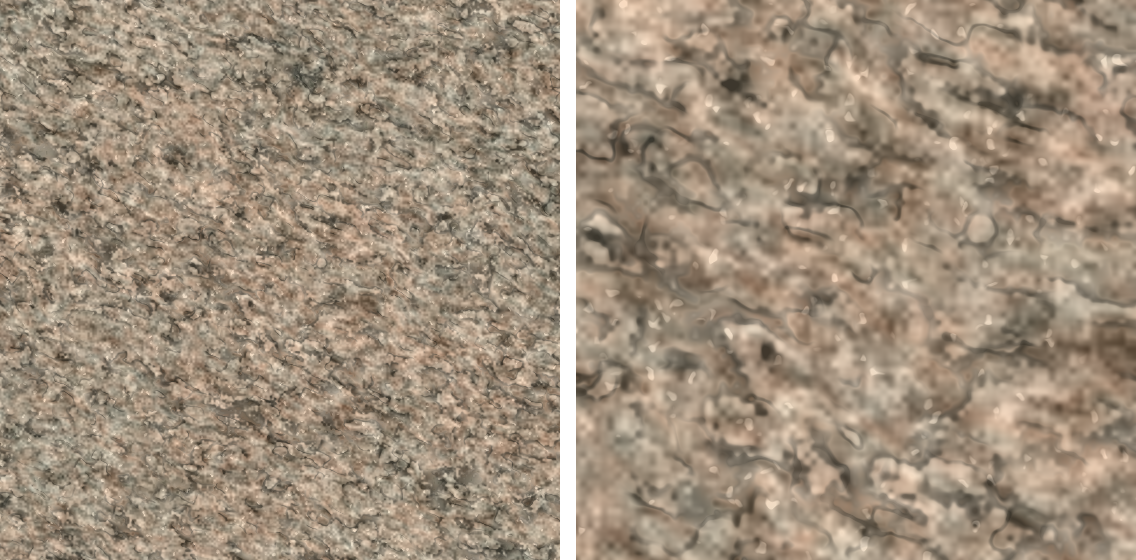
Left, the full canvas; right, a detail of the centre.
Reproduce this texture procedurally as a Shadertoy shader.

```glsl
// Weathered granite: beige and pink grains, crumbled dark mica flakes, pale specks.

const vec3 DARK_STONE = vec3(0.40, 0.35, 0.285);
const vec3 PALE_STONE = vec3(0.80, 0.73, 0.645);
const vec3 PINK_SHIFT = vec3(0.09, -0.01, -0.035);   // iron stain; negative gives olive
const vec3 SLATE_SHIFT = vec3(-0.035, 0.00, 0.03);   // cool cast of the mica
const float FOLIATION_ANGLE = -0.42;
const float STRETCH = 1.6;           // grain length over grain width
const float BASE_TONE = 0.59;        // 0 is dark stone, 1 is pale stone
const float SEAM_DEPTH = 0.37;
const float CRYSTAL_FREQ = 30.0;
const float CRYSTAL_SHARE = 0.22;
const float SPECK_FREQ = 180.0;
const float SPECK_SHARE = 0.05;

// Integer hash giving two values in 0..1
vec2 hash2(vec2 cell, uint seed) {
    uvec2 v = uvec2(ivec2(cell)) + uvec2(seed * 977u, seed * 3571u);
    v = v * 1664525u + 1013904223u;
    v.x += v.y * 1664525u;
    v.y += v.x * 1664525u;
    v ^= v >> 16u;
    v.x += v.y * 1664525u;
    v.y += v.x * 1664525u;
    v ^= v >> 16u;
    return vec2(v & 65535u) / 65535.0;
}

// Smooth value noise centred on zero
float noise(vec2 p, uint seed) {
    vec2 cell = floor(p);
    vec2 f = fract(p);
    f = f * f * (3.0 - 2.0 * f);
    float low = mix(hash2(cell, seed).x, hash2(cell + vec2(1, 0), seed).x, f.x);
    float high = mix(hash2(cell + vec2(0, 1), seed).x, hash2(cell + vec2(1, 1), seed).x, f.x);
    return mix(low, high, f.y) - 0.5;
}

// Crumbled flakes strung along the zero contour of a noise field
float seams(vec2 p, float freq, float ragged, uint seed) {
    float ridge = abs(noise(p * freq, seed) + 0.22 * ragged);
    float present = smoothstep(-0.08, 0.16, noise(p * freq * 0.75, seed + 1u) - 0.15 * ragged);
    return present * (1.0 - smoothstep(0.02, 0.15, ridge));
}

// Scattered round patches: x is coverage, y is a random value per patch
vec2 patches(vec2 p, float share, float radius, float edge, uint seed) {
    vec2 result = vec2(0.0);
    vec2 home = floor(p);
    for (int j = -1; j <= 1; j++)
    for (int i = -1; i <= 1; i++) {
        vec2 cell = home + vec2(i, j);
        vec2 centre = cell + 0.15 + 0.7 * hash2(cell, seed);
        vec2 pick = hash2(cell, seed + 1u);
        float size = radius * mix(0.6, 1.2, pick.y);
        float cover = 1.0 - smoothstep(size - edge, size + edge, length(p - centre));
        cover *= step(pick.x, share);
        if (cover > result.x) result = vec2(cover, pick.y);
    }
    return result;
}

void mainImage(out vec4 fragColor, in vec2 fragCoord) {
    vec2 uv = fragCoord / iResolution.y;

    // Turn to the foliation, bend it, then stretch along it
    float c = cos(FOLIATION_ANGLE), s = sin(FOLIATION_ANGLE);
    vec2 p = vec2(c * uv.x + s * uv.y, c * uv.y - s * uv.x);
    p += 0.025 * vec2(noise(uv * 9.0, 1u), noise(uv * 9.0, 2u));
    p += 0.009 * vec2(noise(uv * 45.0, 3u), noise(uv * 45.0, 4u));
    p.x /= STRETCH;

    // Mottling from faint clouds down to single grains
    float medium = noise(p * 78.0, 7u);
    float fine = noise(p * 150.0, 8u);
    float grit = noise(uv * 240.0, 9u);
    float tone = BASE_TONE + 0.07 * noise(p * 12.0, 5u) + 0.24 * noise(p * 36.0, 6u);
    tone += 0.56 * medium + 0.68 * fine + 0.54 * grit;

    // Feldspar crystals: paler and calmer inside, with ragged rims
    vec2 rough = vec2(medium, fine) * 0.5;
    vec2 crystal = patches(p * CRYSTAL_FREQ + rough, CRYSTAL_SHARE, 0.38, 0.13, 10u);
    float calm = 0.6 * crystal.x;
    tone = mix(tone, 0.68 + 0.16 * crystal.y + 0.35 * fine + 0.3 * grit, calm);

    // Mica flakes in two sizes
    float ragged = medium + fine + 0.7 * grit;
    float mica = seams(p, 44.0, ragged, 20u) + seams(p, 82.0, ragged, 24u);
    mica = min(mica, 1.3) * (1.0 - 0.7 * calm);
    tone -= SEAM_DEPTH * mica;

    // Glinting quartz specks, chipped out of round
    float edge = max(0.16, 0.6 * SPECK_FREQ / iResolution.y);
    vec2 chip = vec2(fine, grit) * 1.1;
    vec2 speck = patches(uv * SPECK_FREQ + chip, SPECK_SHARE, 0.4, edge, 30u);
    tone += speck.x * mix(0.15, 0.5, speck.y);

    // Colour: tone ramp, drifting stain, cool mica
    vec3 color = mix(DARK_STONE, PALE_STONE, clamp(tone, -0.35, 1.35));
    float stain = 0.40 * noise(p * 5.0, 40u) + 0.35 * noise(p * 28.0, 41u);
    stain += 0.6 * noise(p * 90.0, 42u) + 0.15 * calm;
    color += PINK_SHIFT * stain * (1.0 - 0.6 * min(mica, 1.0));
    color += SLATE_SHIFT * (0.4 * mica + 0.6 * noise(p * 60.0, 43u));

    fragColor = vec4(clamp(color, 0.0, 1.0), 1.0);
}
```
